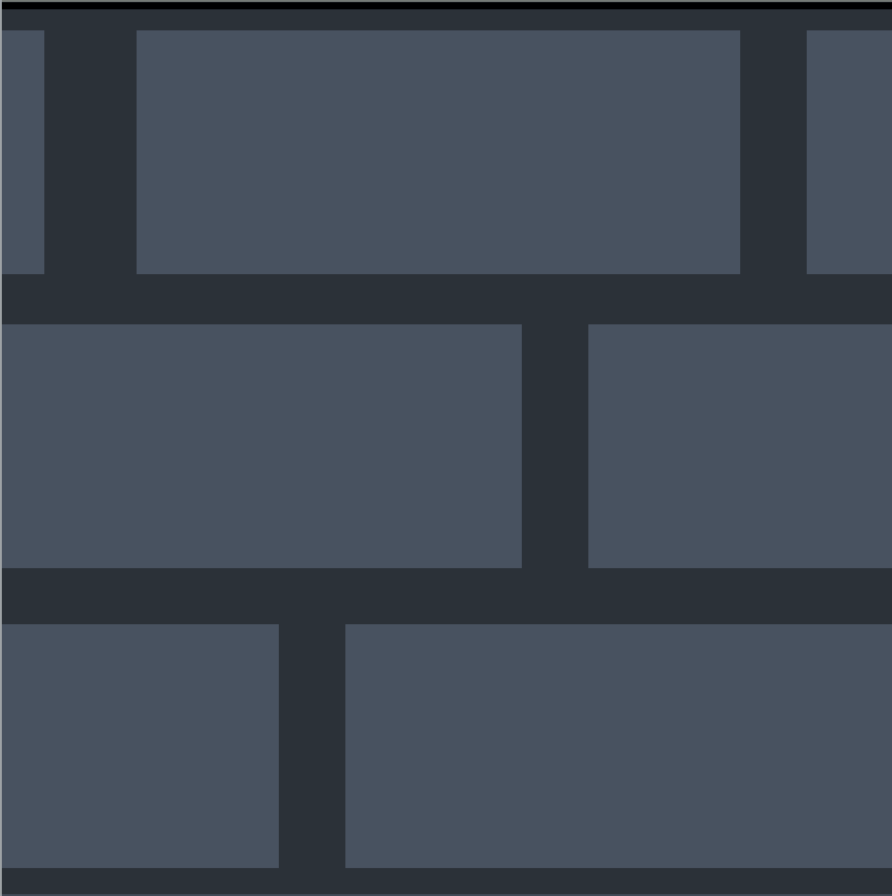
Write a WebGL 1 fragment shader that draws this pattern.

```glsl
precision mediump float;
// Flat slate bricks in three staggered courses on dark mortar.
// Each course repeats a box distance along x and steps left from the one above;
// a thin black band closes the top and pale hairlines edge the canvas.

uniform vec2 u_resolution;

#define ROWS 3
#define BRICK_SIZE vec2(0.6767, 0.2721)
#define JOINT_WIDTH 0.0746
#define FIRST_CORNER vec2(0.1531, 0.0339)
#define COURSE_STEP vec2(-0.2448, 0.3281)
#define STEP_DRIFT vec2(-0.0138, 0.0033)
#define WIDE_JOINT vec2(0.0497, 0.1531)
#define TOP_BAND vec2(0.0026, 0.0104)
#define HAIRLINE 0.0021
#define BRICK_COLOR vec3(0.283, 0.321, 0.376)
#define MORTAR_COLOR vec3(0.169, 0.192, 0.218)

// Coverage of an edge from its signed distance, positive inside
float cover(float dist, float pixel) {
    return smoothstep(-0.75, 0.75, dist / pixel);
}

// Coverage of one course of bricks, y measured downwards
float course(vec2 p, float row, vec2 pixel) {
    vec2 corner = FIRST_CORNER + row * COURSE_STEP + row * (row - 1.0) * STEP_DRIFT;
    float period = BRICK_SIZE.x + JOINT_WIDTH;
    float along = mod(p.x - corner.x + 0.5 * JOINT_WIDTH, period) - 0.5 * period;
    vec2 inside = 0.5 * BRICK_SIZE
                - abs(vec2(along, p.y - corner.y - 0.5 * BRICK_SIZE.y));

    // The top course has one wider joint at the left
    if (row < 0.5) {
        float middle = 0.5 * (WIDE_JOINT.x + WIDE_JOINT.y);
        float halfWidth = 0.5 * (WIDE_JOINT.y - WIDE_JOINT.x);
        inside.x = min(inside.x, abs(p.x - middle) - halfWidth);
    }
    return cover(inside.x, pixel.x) * cover(inside.y, pixel.y);
}

void main() {
    vec2 pixel = 1.0 / u_resolution;
    vec2 p = gl_FragCoord.xy * pixel;
    p.y = 1.0 - p.y;

    // Bricks over mortar
    float bricks = 0.0;
    for (int i = 0; i < ROWS; i++) {
        bricks = max(bricks, course(p, float(i), pixel));
    }
    vec3 color = mix(MORTAR_COLOR, BRICK_COLOR, bricks);

    // Black band, then hairlines at bottom, top and left
    float band = cover(min(p.y - TOP_BAND.x, TOP_BAND.y - p.y), pixel.y);
    color = mix(color, vec3(0.0), band);
    color = mix(color, BRICK_COLOR, 0.8 * cover(p.y - 1.0 + HAIRLINE, pixel.y));
    color = mix(color, vec3(0.46, 0.48, 0.46), cover(HAIRLINE - p.y, pixel.y));
    color = mix(color, vec3(0.62, 0.64, 0.65), cover(HAIRLINE - p.x, pixel.x));

    gl_FragColor = vec4(color, 1.0);
}
```
